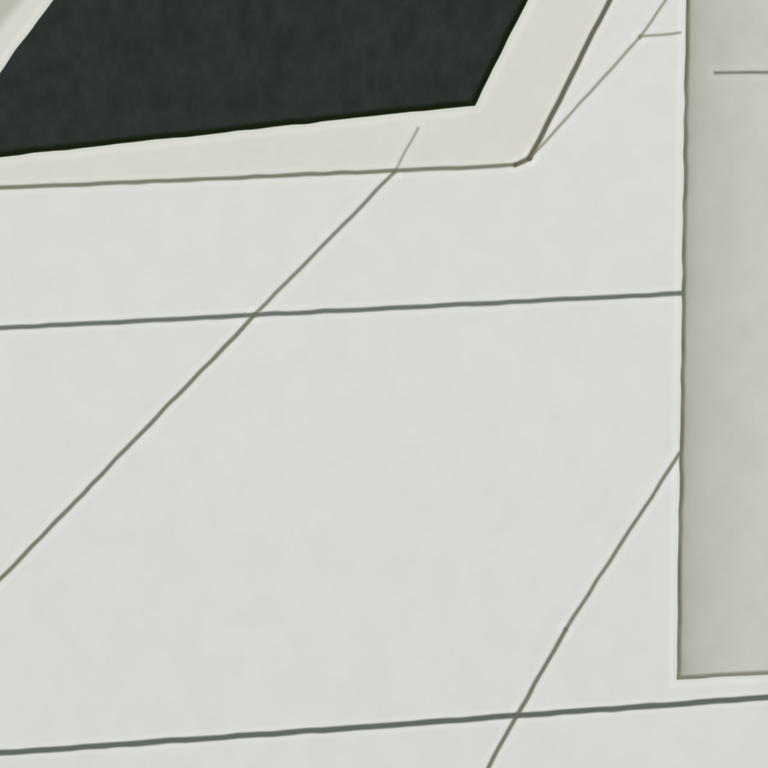
Reproduce this texture procedurally as a three.js fragment shader.

```glsl
// Pale floor slabs with thin grout seams, a dark inset panel at the top
// and a grey strip at the right. Straight edges are signed half-planes,
// seams are soft segments, and value noise adds faint mottling.
varying vec2 vUv;

float hash(vec2 p) {
  vec3 q = fract(p.xyx * vec3(0.1031, 0.1030, 0.0973));
  q += dot(q, q.yzx + 33.33);
  return fract((q.x + q.y) * q.z);
}

float noise(vec2 p) {
  vec2 i = floor(p), f = fract(p);
  f = f * f * (3.0 - 2.0 * f);
  return mix(mix(hash(i), hash(i + vec2(1.0, 0.0)), f.x),
             mix(hash(i + vec2(0.0, 1.0)), hash(i + 1.0), f.x), f.y);
}

float mottle(vec2 p) {
  float sum = 0.0, gain = 0.5;
  for (int i = 0; i < 4; i++) {
    sum += gain * (noise(p) - 0.5);
    p = p * 2.1 + 7.3;
    gain *= 0.6;
  }
  return sum;
}

// Signed distance to the line a-b, positive on its left.
float side(vec2 p, vec2 a, vec2 b) {
  vec2 d = normalize(b - a);
  return d.x * (p.y - a.y) - d.y * (p.x - a.x);
}

float segment(vec2 p, vec2 a, vec2 b) {
  vec2 d = b - a;
  return length(p - a - d * clamp(dot(p - a, d) / dot(d, d), 0.0, 1.0));
}

float cover(float d) {
  return smoothstep(-0.0015, 0.0015, d);
}

// Dark seam with a faint bright lip around it.
void seam(inout vec3 color, vec2 p, vec2 a, vec2 b, float halfWidth, float strength, vec3 tint) {
  float d = segment(p, a, b);
  color += 0.02 * strength * exp(-pow((d - 0.008) / 0.003, 2.0));
  float line = 1.0 - smoothstep(halfWidth - 0.002, halfWidth + 0.002, d);
  color = mix(color, tint, line * strength);
}

void main() {
  // Slight wobble keeps the edges from looking ruled.
  vec2 p = vUv + 0.0016 * vec2(noise(vUv * 45.0) - 0.5, noise(vUv * 45.0 + 91.0) - 0.5);
  float grain = mottle(vUv * vec2(36.0, 30.0));
  vec3 olive = vec3(0.42, 0.43, 0.36);
  vec3 slate = vec3(0.34, 0.37, 0.34);
  vec3 brown = vec3(0.36, 0.35, 0.29);

  // Slabs
  vec3 color = mix(vec3(0.835, 0.845, 0.825), vec3(0.85, 0.855, 0.835), vUv.y);
  color += grain * 0.018;

  // Warmer frame around the inset panel
  float frame = min(side(p, vec2(0.0, 0.755), vec2(0.671, 0.785)),
                    side(p, vec2(0.690, 0.794), vec2(0.794, 1.0)));
  color = mix(color, vec3(0.835, 0.835, 0.805) + grain * 0.02, cover(frame));

  // Slab seams
  seam(color, p, vec2(-0.1, 0.568), vec2(0.888, 0.618), 0.0029, 0.85, slate);
  seam(color, p, vec2(-0.1, 0.012), vec2(1.1, 0.099), 0.0036, 0.92, slate);
  seam(color, p, vec2(0.544, 0.833), vec2(0.514, 0.776), 0.0016, 0.5, olive);
  seam(color, p, vec2(0.514, 0.776), vec2(0.332, 0.590), 0.0023, 0.8, olive);
  seam(color, p, vec2(0.332, 0.590), vec2(-0.1, 0.141), 0.0026, 0.88, olive);
  seam(color, p, vec2(0.885, 0.410), vec2(0.736, 0.180), 0.0023, 0.85, olive);
  seam(color, p, vec2(0.736, 0.180), vec2(0.618, -0.03), 0.0026, 0.9, olive);

  // Frame seams and the thin branch at its corner
  seam(color, p, vec2(-0.1, 0.7505), vec2(0.671, 0.785), 0.0026, 0.85, olive);
  seam(color, p, vec2(0.671, 0.785), vec2(0.690, 0.794), 0.003, 0.9, brown);
  seam(color, p, vec2(0.690, 0.794), vec2(0.804, 1.02), 0.0032, 0.9, brown);
  seam(color, p, vec2(0.692, 0.796), vec2(0.833, 0.951), 0.0018, 0.6, olive);
  seam(color, p, vec2(0.833, 0.951), vec2(0.880, 1.02), 0.0018, 0.6, olive);
  seam(color, p, vec2(0.833, 0.953), vec2(0.885, 0.957), 0.0016, 0.6, olive);

  // Dark inset panel with a green-black rim
  float lower = side(p, vec2(0.0, 0.796), vec2(0.618, 0.863));
  float right = side(p, vec2(0.618, 0.863), vec2(0.6875, 1.0));
  float left = -side(p, vec2(0.0, 0.906), vec2(0.069, 1.0));
  float inset = min(min(lower, right), left);
  vec3 dark = vec3(0.18, 0.20, 0.19) + mottle(vUv * vec2(60.0, 45.0)) * 0.05;
  float rim = 1.0 - smoothstep(0.003, 0.011, min(lower, right));
  dark = mix(dark, vec3(0.09, 0.12, 0.06), rim);
  color += 0.025 * exp(-pow((inset + 0.008) / 0.004, 2.0));
  color = mix(color, dark, cover(inset));

  // Shaded corner beyond the panel
  float corner = -side(p, vec2(0.0, 0.965), vec2(0.028, 1.0));
  color = mix(color, vec3(0.68, 0.68, 0.63), 0.7 * smoothstep(0.008, -0.008, corner)
              * (1.0 - cover(inset)) * step(p.x, 0.1));

  // Grey strip, shaded along its left and lower edges
  float stripX = p.x - mix(0.8795, 0.893, p.y);
  float stripY = side(p, vec2(0.881, 0.115), vec2(1.0, 0.122));
  float strip = min(stripX, stripY);
  vec3 stone = mix(vec3(0.735, 0.74, 0.705), vec3(0.775, 0.775, 0.745), smoothstep(0.02, 0.12, stripX));
  stone = mix(stone, vec3(0.60, 0.60, 0.55), 0.75 * exp(-max(stripX, 0.0) / 0.015));
  stone += grain * 0.035;
  seam(stone, p, vec2(0.931, 0.905), vec2(1.1, 0.907), 0.0018, 0.8, olive);
  float shade = 1.0 - smoothstep(0.002, 0.008, strip);
  stone = mix(stone, olive, shade * (0.7 + 0.3 * noise(vec2(3.0, vUv.y * 40.0))));
  color += 0.025 * exp(-pow((strip + 0.007) / 0.004, 2.0));
  color = mix(color, stone, cover(strip));

  gl_FragColor = vec4(color, 1.0);
}
```
